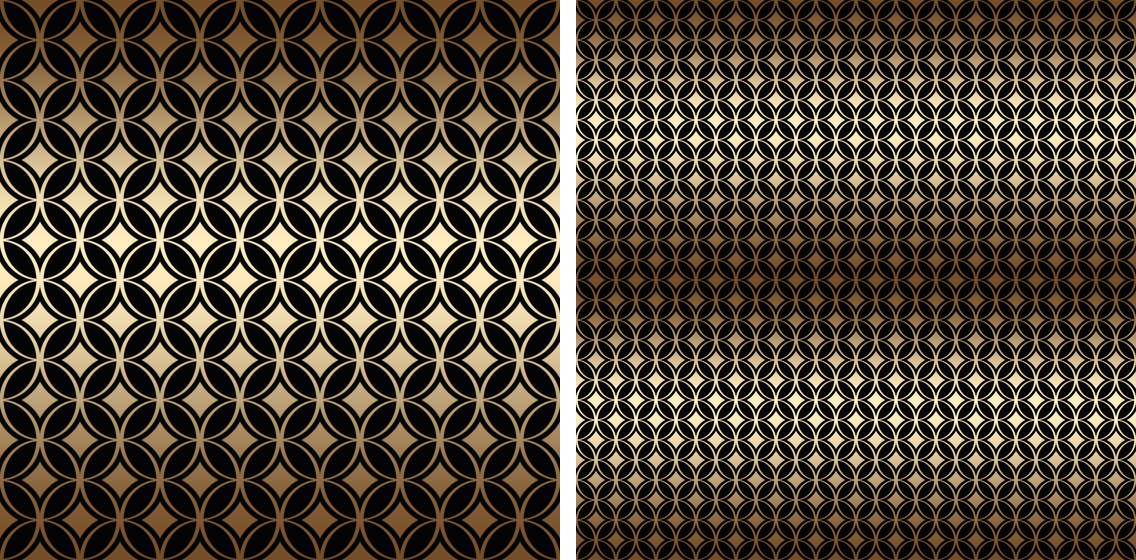
Left, the tile; right, the same tile 2 across and 2 down.
Write a WebGL 1 fragment shader that draws this pattern.

```glsl
precision highp float;

uniform vec2 u_resolution;

// Ring that swells at its left and right sides and thins at top and bottom
float ringDistance(vec2 q) {
  float radius = length(q);
  float sideways = q.x * q.x / max(radius * radius, 1e-4);
  float width = mix(0.014, 0.045, sideways);
  return max(radius - 0.506, 0.5 - width - radius);
}

// Four-pointed diamond cut out by circles around the cell corners
float diamondDistance(vec2 q) {
  return 0.568 - length(abs(q) - 0.5);
}

float motifDistance(vec2 p) {
  vec2 q = fract(p) - 0.5;
  return min(ringDistance(q), diamondDistance(q));
}

// Metallic sheen: brown at both ends, pale gold just above the middle
vec3 goldSheen(float y) {
  float light = min(y / 0.55, (1.0 - y) / 0.45);
  return mix(vec3(0.46, 0.31, 0.16), vec3(1.0, 0.93, 0.75),
             smoothstep(0.0, 1.0, light));
}

void main() {
  vec2 uv = gl_FragCoord.xy / u_resolution;
  vec2 p = uv * 7.0;
  float pixel = 7.0 / min(u_resolution.x, u_resolution.y);

  // Two interleaved lattices, offset by half a repeat
  float d = min(motifDistance(p + vec2(0.0, 0.5)),
                motifDistance(p + vec2(0.5, 0.0)));
  float coverage = smoothstep(-0.75, 0.75, -d / pixel);

  vec3 background = vec3(0.015, 0.01, 0.015);
  gl_FragColor = vec4(mix(background, goldSheen(uv.y), coverage), 1.0);
}
```
